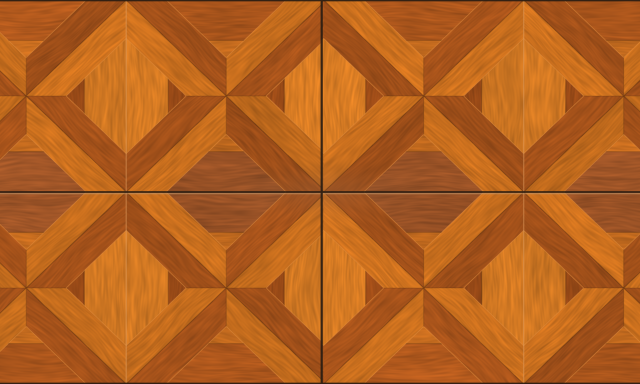
Give the GLSL for this texture, as a WebGL 1 fragment shader.

```glsl
precision highp float;
uniform vec2 u_resolution;

vec2 hash2(vec2 p) {
  vec3 h = fract(vec3(p.xyx) * vec3(0.1031, 0.1030, 0.0973));
  h += dot(h, h.yzx + 33.33);
  return fract((h.xx + h.yz) * h.zy);
}

float corner(vec2 cell, vec2 f, vec2 o) {
  return dot(hash2(cell + o) * 2.0 - 1.0, f - o);
}

float gradientNoise(vec2 p) {
  vec2 i = floor(p), f = p - i;
  vec2 u = f * f * f * (f * (f * 6.0 - 15.0) + 10.0);
  return mix(mix(corner(i, f, vec2(0.0)), corner(i, f, vec2(1.0, 0.0)), u.x),
             mix(corner(i, f, vec2(0.0, 1.0)), corner(i, f, vec2(1.0)), u.x), u.y);
}

// Streaks and fibres; x runs across the grain, y along it
float woodGrain(vec2 p, vec2 seed) {
  p += hash2(seed + 17.0) * 40.0;
  p.x += 0.12 * gradientNoise(p * vec2(2.0, 1.2));
  return 0.35 * gradientNoise(p * vec2(5.0, 0.9))
       + 0.55 * gradientNoise(p * vec2(20.0, 1.6))
       + 0.75 * gradientNoise(p * vec2(46.0, 5.0));
}

float line(float d, float halfWidth, float soft) {
  return 1.0 - smoothstep(halfWidth - soft, halfWidth + soft, abs(d));
}

vec3 parquet(vec2 uv, float soft) {
  // Lattice units: nodes at integers, mirrored about the central seams
  vec2 lattice = uv * vec2(6.4, 4.0);
  float seamX = lattice.x - 3.217;
  vec2 g = lattice - vec2(seamX < 0.0 ? 3.262 : 3.237, 2.0);
  vec2 folded = abs(mod(g + 2.0, 4.0) - 2.0);
  vec2 q = abs(folded - 1.0);
  float diagonal = q.x - q.y;
  float inset = abs(diagonal) - 0.4;
  bool upright = diagonal > 0.0;
  float toPanelEdge = 0.58 - max(q.x, q.y);

  vec3 wood;
  vec2 seed, grainPos;
  if (inset < 0.0) {
    // Frame strips alternate light and dark around each node
    bool light = ((folded.x - 1.0) * (folded.y - 1.0) > 0.0) == upright;
    wood = light ? vec3(0.78, 0.43, 0.115) : vec3(0.635, 0.315, 0.10);
    seed = floor(g) + (upright ? 0.37 : 0.0);
    grainPos = vec2(diagonal, q.x + q.y) * 0.75;
  } else if (upright) {
    // Upright panels with small dark end triangles
    wood = toPanelEdge < 0.0 ? vec3(0.82, 0.47, 0.135) : vec3(0.60, 0.29, 0.09);
    seed = vec2(floor(g.x), floor(g.y * 0.5)) + 9.3;
    grainPos = g;
  } else {
    // Level panels, greyer along the middle seam, with orange end triangles
    vec3 panel = mix(vec3(0.61, 0.325, 0.15), vec3(0.68, 0.34, 0.11),
                     smoothstep(0.3, 1.7, folded.y));
    wood = toPanelEdge < 0.0 ? panel : vec3(0.77, 0.42, 0.12);
    seed = vec2(floor(g.x * 0.5), floor(g.y)) + 23.7;
    grainPos = g.yx;
  }
  wood *= 0.96 + 0.08 * hash2(seed).x;
  wood *= 1.0 + 0.24 * woodGrain(grainPos, seed);

  // Dusty haze beside the central crossing
  float haze = exp(-dot(g * vec2(1.4, 5.0), g * vec2(1.4, 5.0)));
  wood = mix(wood, vec3(0.60, 0.37, 0.22), 0.35 * haze);

  // Fine joints between pieces
  wood = mix(wood, vec3(0.88, 0.55, 0.24), 0.55 * line(inset, 0.006, soft));
  wood *= 1.0 - 0.22 * line(diagonal, 0.008, soft);
  if (inset > 0.0) wood *= 1.0 - 0.18 * line(toPanelEdge, 0.006, soft);
  if (inset < 0.0) wood *= 1.0 - 0.15 * line(min(q.x, q.y), 0.005, soft);
  wood = mix(wood, vec3(0.88, 0.62, 0.38), 0.5 * line(folded.x - 2.0, 0.006, soft));

  // Dark gaps between boards, with a pale lip below the level one
  wood = mix(wood, vec3(0.76, 0.58, 0.40), 0.6 * line(g.y + 0.017, 0.007, soft));
  float gap = max(line(seamX, 0.011, soft), line(g.y, 0.009, soft));
  gap = max(gap, line(2.0 - abs(g.y), 0.014, soft));
  return mix(wood, vec3(0.16, 0.11, 0.07), 0.92 * gap);
}

void main() {
  // Average a 3 by 3 grid inside each pixel
  vec3 sum = vec3(0.0);
  float soft = 1.4 / u_resolution.y;
  for (int j = -1; j <= 1; j++) {
    for (int i = -1; i <= 1; i++) {
      vec2 offset = vec2(float(i), float(j)) / 3.0;
      sum += parquet((gl_FragCoord.xy + offset) / u_resolution, soft);
    }
  }
  gl_FragColor = vec4(sum / 9.0, 1.0);
}
```
